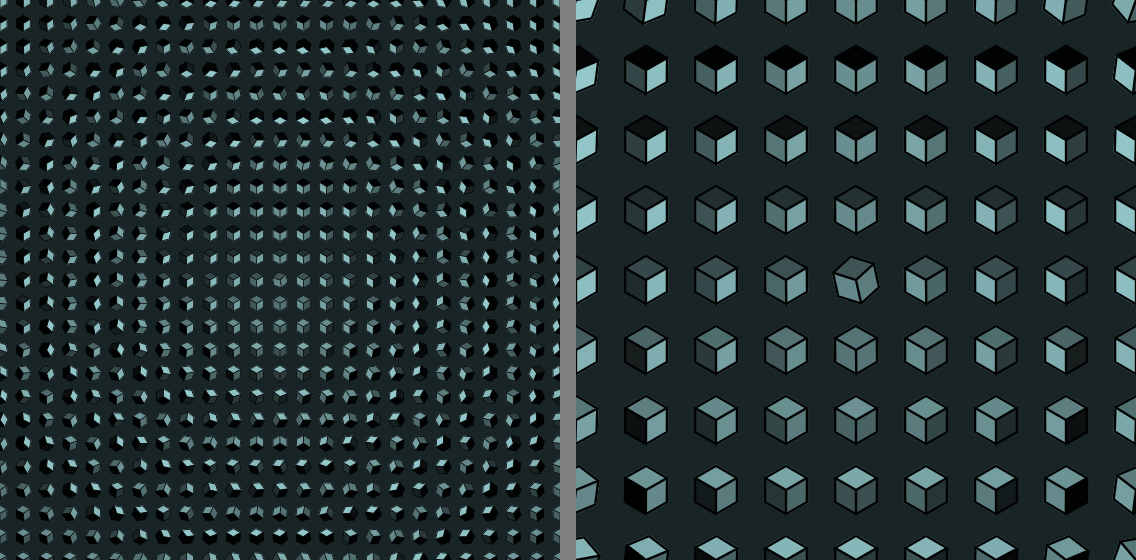
Left, the full canvas; right, a detail of the centre.
Write a WebGL 1 fragment shader that draws this pattern.

```glsl
precision highp float;
// A 24 by 24 grid of small outlined isometric cubes on dark slate.
// Each cube turns in the plane by an eased ring wave around the middle,
// and its three faces are shaded by one point light hung over the grid.

uniform vec2 u_resolution;

const float TAU = 6.2831853;
const float CELLS = 24.0;
const float CUBE_RADIUS = 0.345;  // centre to corner, in cells
const float LINE_HALF = 0.017;    // half stroke width, in cells
const float WAVE_WIDTH = 11.7;    // cells over which a full turn is eased
const vec3 LIGHT = vec3(0.0, -1.0, 5.2);
const vec3 BACKGROUND = vec3(0.098, 0.141, 0.153);
const vec3 INK = vec3(0.004, 0.006, 0.008);
const vec3 FACE_TINT = vec3(0.585, 0.79, 0.80);

mat2 rotation(float angle) {
  float c = cos(angle), s = sin(angle);
  return mat2(c, s, -s, c);
}

// Anti-aliased coverage of the region where distance is negative.
float coverage(float distance, float pixel) {
  return clamp(0.5 - distance / pixel, 0.0, 1.0);
}

// Distance to a hexagon with a corner pointing up.
float hexagon(vec2 p, float radius) {
  p = abs(p);
  return max(p.x, dot(p, vec2(0.5, 0.8660254))) - radius * 0.8660254;
}

// Two waves: one leaving the middle, one already far out.
float cubeAngle(float radius) {
  float inner = smoothstep(0.0, 1.0, (1.3 - radius) / WAVE_WIDTH);
  float outer = smoothstep(0.0, 1.0, (radius - 4.0) / WAVE_WIDTH);
  return TAU * (inner - outer);
}

// Planar direction in which a visible face points.
vec2 faceDirection(float index) {
  float angle = TAU * (0.25 + index / 3.0);
  return vec2(cos(angle), sin(angle));
}

// Diffuse shade of a face tilted equally toward the viewer.
vec3 faceColor(vec2 direction, vec2 cell) {
  vec3 normal = vec3(direction * 0.8165, 0.57735);
  vec3 toLight = normalize(LIGHT - vec3(cell, 0.0));
  return max(FACE_TINT * dot(normal, toLight), INK);
}

vec3 cube(vec2 p, vec2 cell, float pixel) {
  mat2 turn = rotation(cubeAngle(length(cell)));
  vec2 local = p * turn;  // inverse turn

  // Signed height along each face direction; the largest owns the point.
  vec3 side = vec3(dot(local, faceDirection(0.0)),
                   dot(local, faceDirection(1.0)),
                   dot(local, faceDirection(2.0)));
  vec3 rival = max(side.yzx, side.zxy);
  vec3 seam = (rival - side) / 1.7320508;

  vec3 color = vec3(0.0);
  float weightSum = 0.0;
  for (int i = 0; i < 3; i++) {
    float weight = coverage(seam[i], pixel);
    color += weight * faceColor(turn * faceDirection(float(i)), cell);
    weightSum += weight;
  }
  color /= max(weightSum, 0.001);

  // Ink the three inner edges and the outline.
  float edge = min(abs(seam.x), min(abs(seam.y), abs(seam.z)));
  float outline = hexagon(local, CUBE_RADIUS);
  float stroke = min(edge, abs(outline)) - LINE_HALF;
  color = mix(color, INK, coverage(stroke, pixel));
  return mix(BACKGROUND, color, coverage(outline - LINE_HALF, pixel));
}

void main() {
  float canvas = min(u_resolution.x, u_resolution.y);
  vec2 grid = (gl_FragCoord.xy - 0.5 * u_resolution) / canvas * CELLS;
  vec2 cell = floor(grid + 0.5);
  gl_FragColor = vec4(cube(grid - cell, cell, CELLS / canvas), 1.0);
}
```
